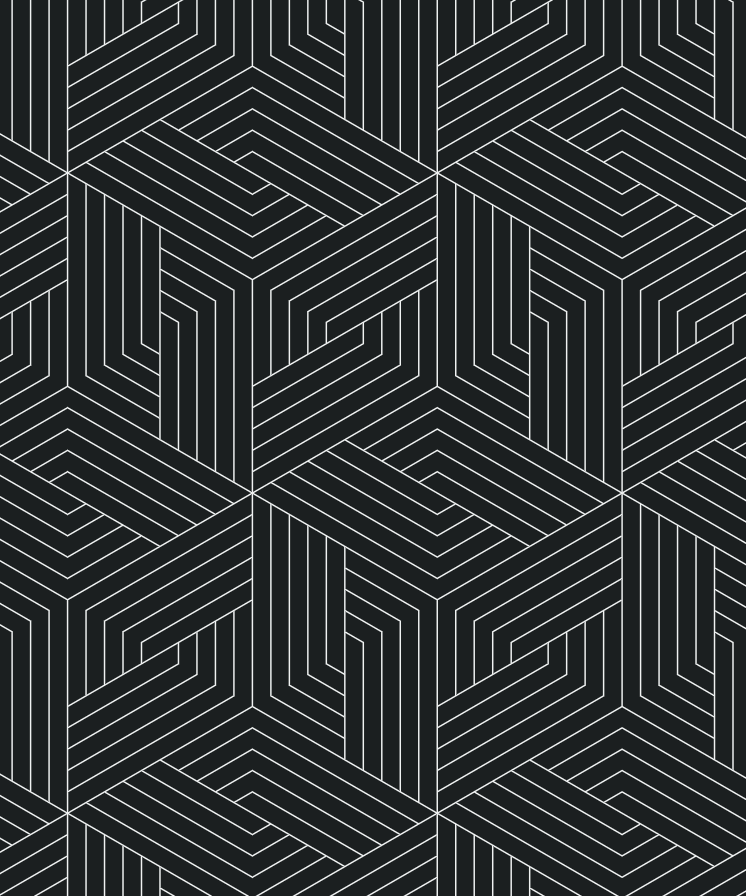
A Shadertoy shader for this pattern:

```glsl
// Isometric lattice of rhombi, each split by a midline into two interlocking
// sets of mitred pinstripes. One rhombus is defined by distances; turning it
// in steps of 60 degrees about the lattice points fills the plane.

const float SQRT3 = 1.7320508;
const float PERIOD = 0.4126;              // lattice spacing, in canvas heights
const vec2 ANCHOR = vec2(0.2817, 0.4497); // one lattice point, in canvas heights
const float BANDS = 5.0;                  // stripes in each half of a rhombus
const float LINE_WIDTH = 0.00164;         // in canvas heights
const vec3 GROUND = vec3(0.106, 0.122, 0.125);
const vec3 LINE = vec3(0.94, 0.95, 0.95);

vec2 rotate(vec2 p, float angle) {
    float c = cos(angle), s = sin(angle);
    return vec2(c * p.x - s * p.y, s * p.x + c * p.y);
}

// Offset from the centre of the nearest wide rhombus, in lattice units
vec2 rhombusCell(vec2 p) {
    float rowHeight = 0.5 * SQRT3;
    float row = round(p.y / rowHeight);
    float x = p.x - 0.5 * row - 0.5;
    return vec2(x - round(x), p.y - row * rowHeight);
}

// Distance to the outline, positive inside
float rhombusInset(vec2 q) {
    return 0.25 - dot(abs(q), vec2(0.5, 0.5 * SQRT3));
}

// Distance to the nearest stripe, midline or outline within a rhombus
float stripeDistance(vec2 q, float bands) {
    vec2 normal = vec2(0.5, 0.5 * SQRT3);
    float midline = dot(q, normal);
    q *= midline < 0.0 ? -1.0 : 1.0;      // half-turn symmetry

    float spacing = 0.25 / bands;
    float inset = 0.25 - dot(vec2(abs(q.x), q.y), normal);
    float stripe = abs(inset - spacing * round(inset / spacing));
    return min(stripe, min(abs(midline), rhombusInset(q)));
}

// Distance to the nearest line of the whole lattice
float latticeDistance(vec2 p, float bands) {
    float nearest = 1.0;
    for (int k = 0; k < 3; k++) {
        vec2 q = rhombusCell(rotate(p, float(k) * radians(60.0)));
        if (rhombusInset(q) >= 0.0) nearest = min(nearest, stripeDistance(q, bands));
    }
    return nearest;
}

// Share of a pixel-wide window covered by a line
float lineCoverage(float dist, float width, float pixel) {
    vec2 edges = vec2(0.5, -0.5) * width - dist;
    vec2 covered = clamp(edges / pixel + 0.5, 0.0, 1.0);
    return covered.x - covered.y;
}

void mainImage(out vec4 fragColor, in vec2 fragCoord) {
    vec2 p = (fragCoord / iResolution.y - ANCHOR) / PERIOD;
    float dist = latticeDistance(p, BANDS) * PERIOD;
    float ink = lineCoverage(dist, LINE_WIDTH, 1.0 / iResolution.y);
    fragColor = vec4(mix(GROUND, LINE, ink), 1.0);
}
```
